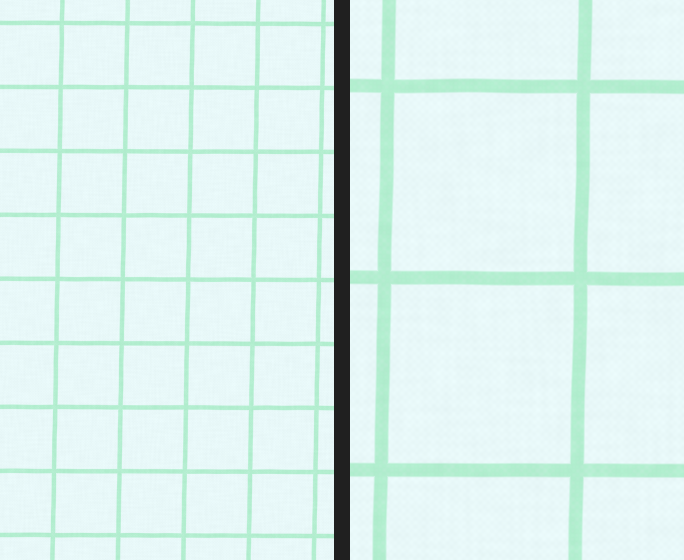
Left, the full canvas; right, a detail of the centre.
Reproduce this pattern procedurally as a WebGL 1 fragment shader.

```glsl
precision highp float;
// Mint windowpane check printed on pale, plain-woven cotton.
// A slightly skewed grid is drawn with distances to repeated lines; gradient
// noise adds wavering edges, uneven ink and fine thread slubs.

uniform vec2 u_resolution;

// Lengths are fractions of the canvas height.
const vec2 CELL = vec2(0.1167, 0.1143);       // repeat across and down
const vec2 FIRST_LINE = vec2(0.0938, 0.0449); // lines nearest the lower left
const float LEAN = 0.0176;                    // sideways drift of the uprights
const float DROOP = 0.0035;                   // fall of the level lines
const float HALF_WIDTH = 0.0040;
const float EDGE_BLUR = 0.0008;
const float WAVER = 0.0007;
const float THREAD = 0.0048;                  // pitch of the weave
const float WEAVE_INK = 0.10;
const float WEAVE_CLOTH = 0.006;
const float SLUB = 0.012;
const float INK_WEAR = 0.16;
const vec3 CLOTH = vec3(0.910, 0.973, 0.975);
const vec3 INK = vec3(0.690, 0.930, 0.805);
const float TAU = 6.2831853;

vec2 hashGradient(vec2 cell) {
  vec3 q = fract(cell.xyx * vec3(0.1031, 0.1030, 0.0973));
  q += dot(q, q.yzx + 33.33);
  float angle = TAU * fract((q.x + q.y) * q.z);
  return vec2(cos(angle), sin(angle));
}

float gradientNoise(vec2 p) {
  vec2 i = floor(p);
  vec2 f = p - i;
  vec2 w = f * f * f * (f * (f * 6.0 - 15.0) + 10.0);
  float a = dot(hashGradient(i), f);
  float b = dot(hashGradient(i + vec2(1.0, 0.0)), f - vec2(1.0, 0.0));
  float c = dot(hashGradient(i + vec2(0.0, 1.0)), f - vec2(0.0, 1.0));
  float d = dot(hashGradient(i + vec2(1.0, 1.0)), f - vec2(1.0, 1.0));
  return mix(mix(a, b, w.x), mix(c, d, w.x), w.y);
}

// Distance to the nearest upright (x) and level (y) line.
vec2 lineDistance(vec2 p) {
  vec2 q = p - FIRST_LINE;
  return abs(fract(q / CELL + 0.5) - 0.5) * CELL;
}

void main() {
  float pixel = 1.0 / u_resolution.y;
  vec2 p = gl_FragCoord.xy * pixel;

  // Skew and gentle wavering of the cloth.
  vec2 skewed = p + vec2(-LEAN * p.y, DROOP * p.x);
  vec2 waver = vec2(gradientNoise(p * vec2(5.0, 24.0)),
                    gradientNoise(p * vec2(24.0, 5.0) + 37.0));
  vec2 d = lineDistance(skewed + WAVER * waver);

  // Plain weave, faded out where threads are too small to resolve.
  vec2 thread = sin(TAU * skewed / THREAD);
  float resolved = 1.0 - smoothstep(0.3, 0.6, pixel / THREAD);
  float weave = thread.x * thread.y * resolved;

  // Printed lines, with wear in the ink.
  float soft = max(EDGE_BLUR, 0.75 * pixel);
  vec2 bands = 1.0 - smoothstep(HALF_WIDTH - soft, HALF_WIDTH + soft, d);
  float ink = max(bands.x, bands.y);
  float wear = INK_WEAR * gradientNoise(p * 110.0 + 11.0);
  ink *= clamp(0.96 + wear + WEAVE_INK * weave, 0.0, 1.0);

  // Slubs run along both thread directions.
  float slubs = gradientNoise(p * vec2(30.0, 240.0))
              + gradientNoise(p * vec2(240.0, 30.0) + 71.0);
  float shade = SLUB * slubs + WEAVE_CLOTH * weave;

  gl_FragColor = vec4(mix(CLOTH, INK, ink) + shade, 1.0);
}
```
